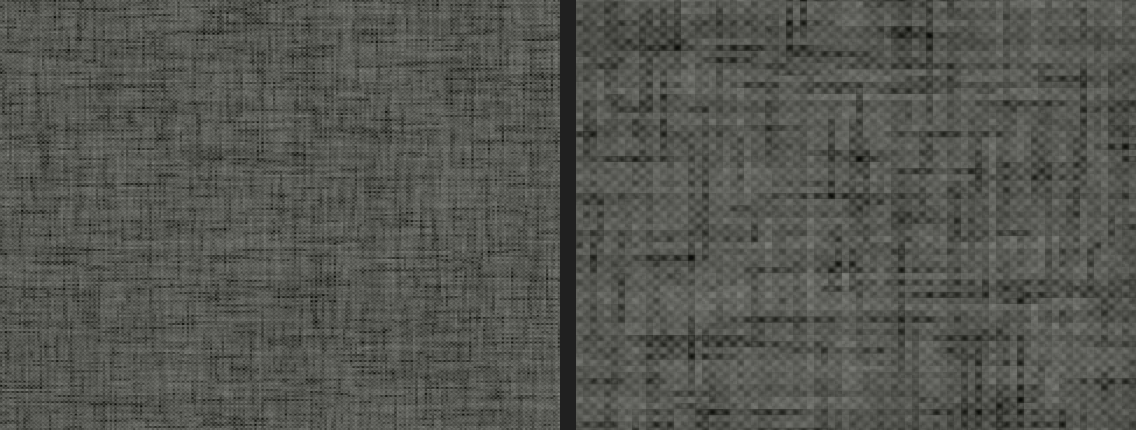
Left, the full canvas; right, a detail of the centre.
A Shadertoy shader for this texture:

```glsl
// Charcoal linen: a fine plain weave of uneven yarns running both ways.
// Each yarn gets its own lengthwise noise for shade and dark gaps, which
// the checker of crossings breaks up; slubs and slow sine drift finish it.

const vec2 THREADS = vec2(240.0, 272.0);   // yarns per canvas width, each way
const vec3 CLOTH = vec3(0.357, 0.362, 0.341);
const float PI = 3.14159265;

float hash(vec2 p) {
    vec3 q = fract(vec3(p.xyx) * 0.1031);
    q += dot(q, q.yzx + 33.33);
    return fract((q.x + q.y) * q.z);
}

// Smooth random value along one yarn, 0 to 1
float yarnNoise(float along, float id, float seed) {
    float x = along + 17.0 * hash(vec2(id, seed));
    float cell = floor(x);
    float t = smoothstep(0.0, 1.0, x - cell);
    vec2 key = vec2(cell, id + seed * 61.0);
    return mix(hash(key), hash(key + vec2(1.0, 0.0)), t);
}

// One yarn: x is its fibre shade around zero, y its dark gap from 0 to 1
vec2 yarn(float along, float id, float seed) {
    float fine = yarnNoise(along / 3.0, id, seed);
    float medium = yarnNoise(along / 13.0, id, seed + 1.0);
    float broad = yarnNoise(along / 48.0, id, seed + 2.0);
    float gap = 0.65 * yarnNoise(along / 18.0, id, seed + 3.0)
              + 0.35 * yarnNoise(along / 3.5, id, seed + 4.0);
    float shade = 0.25 * fine + 0.35 * medium + 0.4 * broad - 0.5;
    return vec2(shade, smoothstep(0.56, 0.88, gap));
}

// Side-by-side yarns with their shared edge smoothed over one pixel
vec2 yarns(float across, float along, float pixel, float seed) {
    float id = floor(across - 0.5);
    float f = across - 0.5 - id;
    float soft = min(0.5, 0.5 * pixel);
    float edge = smoothstep(0.5 - soft, 0.5 + soft, f);
    return mix(yarn(along, id, seed), yarn(along, id + 1.0, seed), edge);
}

// Rare pale thickenings, one possible per cell
float slubs(vec2 p, vec2 cellSize, float share) {
    vec2 q = p / cellSize;
    vec2 cell = floor(q);
    float present = step(hash(cell + 71.0), share);
    vec2 centre = vec2(0.5, 0.3 + 0.4 * hash(cell + 13.0));
    vec2 d = (fract(q) - centre) * vec2(2.2, 6.0);
    return present * (1.0 - smoothstep(0.2, 1.0, length(d)));
}

// Slow change of tone: crossed bands and soft patches
float drift(vec2 p) {
    float patches = sin(p.x * 19.0 + 2.0 * sin(p.y * 11.0))
                  + sin(p.y * 27.0 + 2.0 * sin(p.x * 8.0 + 1.0));
    float bands = sin(p.x * 83.0 + 1.5 * sin(p.x * 31.0 + p.y * 4.0))
                + sin(p.y * 97.0 + 1.5 * sin(p.y * 37.0 + p.x * 4.0));
    return patches + bands;
}

void mainImage(out vec4 fragColor, in vec2 fragCoord) {
    vec2 p = fragCoord / iResolution.x;
    vec2 weave = p * THREADS;
    vec2 pixel = THREADS / iResolution.x;

    // Upright warp, level weft and their over-and-under crossings
    vec2 warp = yarns(weave.x, weave.y, pixel.x, 3.0);
    vec2 weft = yarns(weave.y, weave.x, pixel.y, 11.0);
    float crossing = sin(PI * weave.x) * sin(PI * weave.y);

    // Gaps darken most where the other yarn dips under
    float shade = 0.135 * warp.x + 0.145 * weft.x + 0.044 * crossing;
    shade -= 0.085 * warp.y * (1.0 - 0.55 * crossing);
    shade -= 0.100 * weft.y * (1.0 - 0.55 * crossing);

    // Fibre grain, slubs and drift
    shade += 0.036 * (hash(floor(weave * 2.0) + 5.0) - 0.5);
    shade += 0.05 * slubs(weave, vec2(9.0, 3.0), 0.02);
    shade += 0.0045 * drift(p);

    fragColor = vec4(max(CLOTH + shade, vec3(0.04)), 1.0);
}
```
